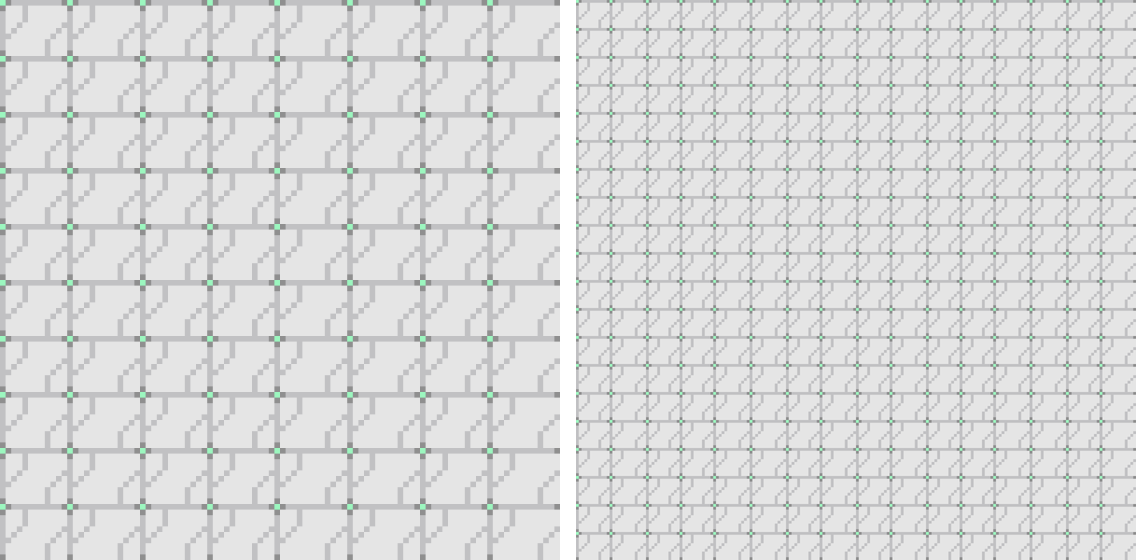
Left, the tile; right, the same tile 2 across and 2 down.
This pattern is drawn by a Shadertoy shader. Its source:

```glsl
// Pale stepped-pixel tile grid with grey seams, bent traces and mint studs at the crossings.
#define CELLS 100.0
#define COLUMNS 8.0
#define ROWS 10.0
#define TRACE_REACH 4.0
#define NARROW_SEAM 4.0
#define FACE_COLOR vec3(0.898, 0.898, 0.898)
#define SEAM_COLOR vec3(0.758, 0.758, 0.766)
#define ARM_COLOR  vec3(0.56, 0.56, 0.56)
#define STUD_COLOR vec3(0.61, 0.97, 0.75)

// Horizontal cell offset to the nearest seam; pitch is snapped to whole cells.
float seamOffset(float x) {
    float pitch = CELLS / COLUMNS;
    float k = floor(x / pitch + 0.5);
    float seam = floor(k * pitch) - (k == NARROW_SEAM ? 1.0 : 0.0);
    return x - seam;
}

// A short vertical run that turns into a diagonal staircase.
bool onTrace(float dx, float down) {
    bool run = dx == TRACE_REACH && down >= 1.0 && down <= 3.0;
    bool stairs = dx >= 1.0 && dx < TRACE_REACH && dx + down == TRACE_REACH + 3.0;
    return run || stairs;
}

vec3 cellColor(vec2 cell) {
    cell = mod(cell, CELLS);
    float height = CELLS / ROWS;
    float dx = seamOffset(cell.x);
    float down = mod(CELLS - 1.0 - cell.y, height);
    float dy = min(down, height - down);

    // Studs and their four arms
    float taxi = abs(dx) + dy;
    if (taxi == 0.0) return STUD_COLOR;
    if (taxi == 1.0) return ARM_COLOR;

    // Seams, then traces turned half a revolution about each seam
    if (dx == 0.0 || dy == 0.0) return SEAM_COLOR;
    float turned = dx > 0.0 ? down : height - down;
    return onTrace(abs(dx), turned) ? SEAM_COLOR : FACE_COLOR;
}

void mainImage(out vec4 fragColor, in vec2 fragCoord) {
    // Blend neighbouring cells only across the pixel that straddles their edge
    vec2 p = fragCoord / iResolution.xy * CELLS - 0.5;
    vec2 pixel = CELLS / iResolution.xy;
    vec2 base = floor(p);
    vec2 blend = clamp((p - base - 0.5) / pixel + 0.5, 0.0, 1.0);

    vec3 lower = mix(cellColor(base), cellColor(base + vec2(1, 0)), blend.x);
    vec3 upper = mix(cellColor(base + vec2(0, 1)), cellColor(base + vec2(1, 1)), blend.x);
    fragColor = vec4(mix(lower, upper, blend.y), 1.0);
}
```
